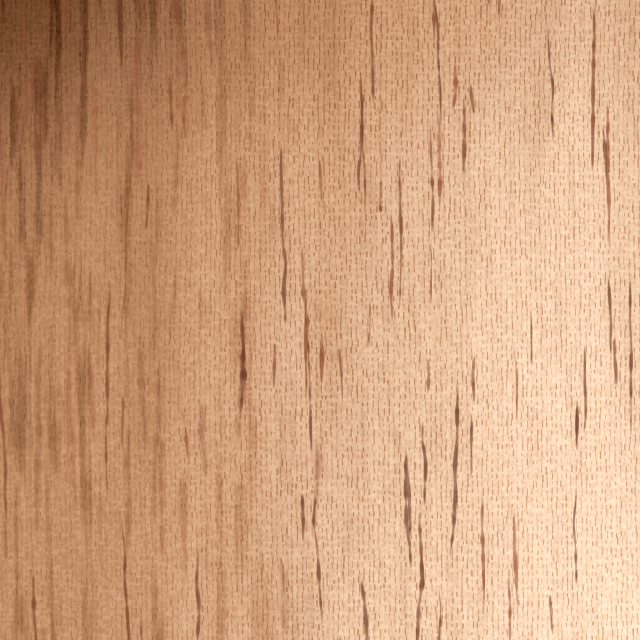
Give the GLSL for this texture, as a WebGL 2 fragment shader.

```glsl
#version 300 es
precision highp float;

uniform vec2 u_resolution;
out vec4 fragColor;

const vec3 WOOD_DARK = vec3(0.51, 0.33, 0.21);
const vec3 WOOD_MID = vec3(0.76, 0.55, 0.395);
const vec3 WOOD_PALE = vec3(0.96, 0.81, 0.68);
const vec3 VEIN_RED = vec3(0.60, 0.32, 0.21);
const vec3 VEIN_DARK = vec3(0.38, 0.21, 0.14);

const vec2 DASH_GRID = vec2(126.0, 86.0);
const float DASH_DEPTH = 0.18;
const vec2 LONG_GRID = vec2(25.0, 4.0);
const vec2 SHORT_GRID = vec2(34.0, 8.0);
const float VEIN_WIDTH = 0.0034;
const float GRAIN_DEPTH = 0.085;

float hash(vec2 p) {
  return fract(sin(dot(p, vec2(127.1, 311.7))) * 43758.5453);
}

float noise(vec2 p) {
  vec2 i = floor(p), f = fract(p);
  f = f * f * (3.0 - 2.0 * f);
  float low = mix(hash(i), hash(i + vec2(1.0, 0.0)), f.x);
  float high = mix(hash(i + vec2(0.0, 1.0)), hash(i + 1.0), f.x);
  return mix(low, high, f.y);
}

float fbm(vec2 p) {
  float sum = 0.0, gain = 0.5;
  for (int i = 0; i < 4; i++) {
    sum += gain * noise(p);
    p = p * 2.03 + 17.3;
    gain *= 0.5;
  }
  return sum / 0.9375;
}

// Short pores standing in wavy rows
float poreDashes(vec2 p, float pixel) {
  p.y += 0.010 * noise(p * vec2(9.0, 3.0)) + 0.004 * noise(p * vec2(40.0, 8.0));
  vec2 g = p * DASH_GRID;
  vec2 home = floor(g);
  float edge = max(0.09, 0.5 * pixel * DASH_GRID.x);
  float mask = 0.0;
  for (int j = -1; j <= 1; j++) {
    vec2 cell = home + vec2(0.0, float(j));
    float size = hash(cell + 3.7);
    vec2 center = cell + 0.5 + vec2(0.44, 0.34) * (vec2(hash(cell), hash(cell + 9.1)) - 0.5);
    vec2 d = abs(g - center);
    float halfLength = mix(0.18, 0.56, size);
    float body = 1.0 - smoothstep(0.13 - edge, 0.13 + edge, d.x);
    body *= 1.0 - smoothstep(halfLength - 0.14, halfLength + 0.14, d.y);
    mask = max(mask, body * mix(0.25, 1.0, hash(cell + 5.3)));
  }
  return mask;
}

// Tapered veins: x = coverage, y = darkness of the strongest one
vec2 veins(vec2 p, vec2 grid, float width, float blur, float density, float seed) {
  float column = floor(p.x * grid.x);
  vec2 best = vec2(0.0);
  for (int i = -1; i <= 1; i++) {
    float c = column + float(i);
    float shift = hash(vec2(c, seed));
    float row = floor(p.y * grid.y + shift);
    for (int j = -1; j <= 1; j++) {
      vec2 cell = vec2(c, row + float(j));
      vec2 id = cell + seed;
      if (hash(id + 1.3) > density) continue;
      vec2 center = (cell + vec2(hash(id + 2.1), hash(id + 4.7) - shift)) / grid;
      float halfLength = mix(0.2, 0.72, hash(id + 6.2)) / grid.y;
      vec2 d = p - center;
      float along = d.y / halfLength;
      float taper = max(0.0, 1.0 - along * along);
      d.x += d.y * (0.10 * hash(id + 8.4) - 0.04);
      d.x += 0.006 * (noise(vec2(p.y * 22.0, id.x * 7.1)) - 0.5);
      float rough = noise(vec2(p.y * 70.0, id.x * 3.3 + id.y));
      float w = width * sqrt(taper) * mix(0.35, 1.1, rough) * mix(0.6, 1.2, hash(id + 7.7));
      float mask = 1.0 - smoothstep(w - blur, w + blur, abs(d.x));
      mask *= smoothstep(0.0, 0.45, taper) * mix(0.5, 1.0, rough);
      if (mask > best.x) best = vec2(mask, hash(id + 5.9));
    }
  }
  return best;
}

vec3 woodColor(float tone) {
  vec3 shade = mix(WOOD_DARK, WOOD_MID, (tone - 0.51) / 0.25);
  vec3 light = mix(WOOD_MID, WOOD_PALE, (tone - 0.76) / 0.20);
  return tone < 0.76 ? shade : light;
}

void main() {
  vec2 uv = gl_FragCoord.xy / u_resolution;
  float pixel = 1.0 / min(u_resolution.x, u_resolution.y);
  vec2 p = uv + vec2(0.014 * (noise(uv * vec2(4.0, 2.5)) - 0.5), 0.0);
  float left = 1.0 - smoothstep(0.12, 0.55, uv.x);

  // Light falling from the lower right, shade in the upper left
  float tone = 0.71 + 0.23 * smoothstep(0.05, 0.92, uv.x) + 0.09 * (1.0 - uv.y);
  vec2 corner = uv - vec2(0.0, 1.06);
  tone -= 0.20 * exp(-dot(corner, corner) / 0.07) + 0.06 * smoothstep(0.7, 1.0, uv.y);

  // Broad bands and fine fibres
  tone += GRAIN_DEPTH * mix(0.8, 1.5, left) * (fbm(p * vec2(13.0, 2.0)) - 0.5);
  float fibre = fbm(p * vec2(70.0, 6.0) + 31.0);
  tone -= mix(0.03, 0.14, left) * smoothstep(0.5, 0.78, fibre);
  tone += 0.06 * (noise(p * vec2(170.0, 250.0)) - 0.5);
  tone += 0.05 * (noise(p * vec2(390.0, 310.0)) - 0.5);
  tone -= DASH_DEPTH * mix(1.0, 0.5, left) * poreDashes(p, pixel);
  vec3 color = woodColor(tone);

  // Blurred veins at the left, crisp ones elsewhere
  float offCenter = (uv.x - 0.63) / 0.24;
  float density = 0.16 + 0.36 * exp(-offCenter * offCenter);
  float blur = max(0.0014, 0.7 * pixel);
  vec2 soft = veins(p, LONG_GRID, 0.005, 0.005, 0.5 * left, 61.0);
  vec2 longVein = veins(p, LONG_GRID, VEIN_WIDTH, blur, density, 11.0);
  vec2 shortVein = veins(p, SHORT_GRID, VEIN_WIDTH, blur, 0.5 * density, 37.0);
  color = mix(color, VEIN_RED * mix(0.8, 1.0, soft.y), 0.5 * soft.x);
  color = mix(color, mix(VEIN_RED, VEIN_DARK, longVein.y), 0.82 * longVein.x);
  color = mix(color, mix(VEIN_RED, VEIN_DARK, shortVein.y), 0.78 * shortVein.x);

  fragColor = vec4(clamp(color, 0.0, 1.0), 1.0);
}
```
